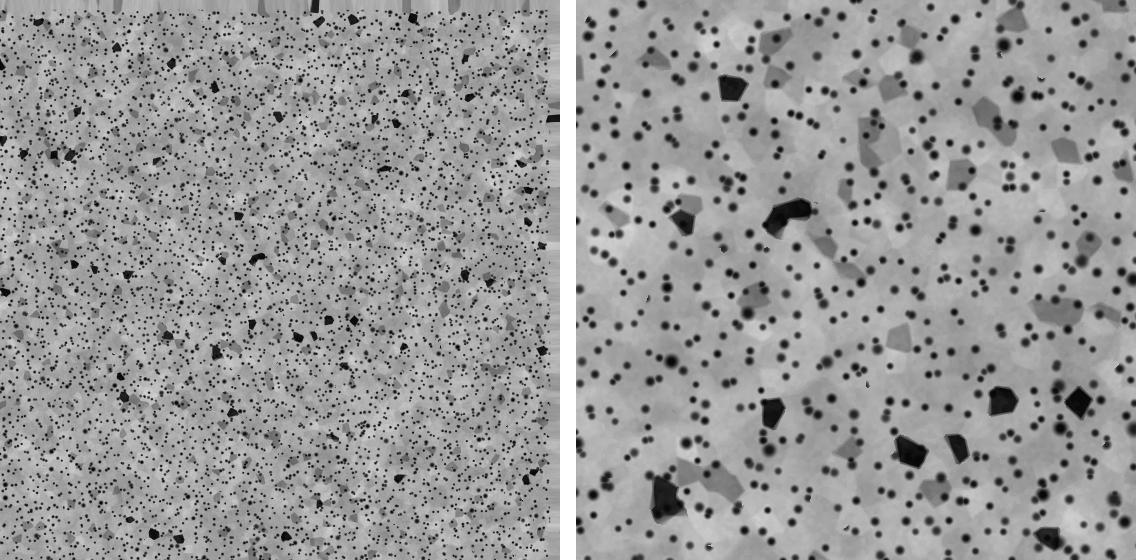
Left: the whole. Right: its middle third, enlarged.
This texture is drawn by a three.js fragment shader. Its source:

```glsl
// Speckled grey granite: crisp low-contrast facets and a few dark chips over
// soft mottling, sprinkled with blurred black specks. Facets are cellular noise,
// stretched into streaks along the top and right rims; specks are jittered grids.

#define BASE_GREY 0.655
#define PATCH_CELLS 30.0
#define CHIP_CELLS 74.0
#define SPECK_CELLS 54.0
#define SPECK_RADIUS 0.0036
#define BLOT_CELLS 26.0
#define BLOT_RADIUS 0.0056
#define RIM_WIDTH 0.02
#define RIM_STRETCH 0.15
#define MOTTLE 0.022
#define GRAIN 0.035

varying vec2 vUv;

vec3 hash3(vec2 p) {
  vec3 q = fract(vec3(p.xyx) * vec3(0.1031, 0.1030, 0.0973));
  q += dot(q, q.yxz + 33.33);
  return fract((q.xxy + q.yzz) * q.zyx);
}

// Cellular noise: nearest id, second nearest id, smooth weight of the nearest
vec3 facets(vec2 p, float seed) {
  vec2 cell = floor(p);
  float near1 = 9.0, near2 = 9.0, id1 = 0.0, id2 = 0.0;
  for (int j = -1; j <= 1; j++) {
    for (int i = -1; i <= 1; i++) {
      vec2 c = cell + vec2(float(i), float(j));
      vec3 h = hash3(c + seed);
      float d = length(c + h.xy - p);
      if (d < near1) {
        near2 = near1;
        id2 = id1;
        near1 = d;
        id1 = h.z;
      } else if (d < near2) {
        near2 = d;
        id2 = h.z;
      }
    }
  }
  return vec3(id1, id2, 0.5 + 0.5 * smoothstep(0.0, 0.14, near2 - near1));
}

// Most chips are nearly neutral, some grey, very few almost black
float chipTone(float h) {
  float spread = h - 0.5;
  return 0.6 * spread * spread * spread
       - 0.13 * step(h, 0.07) - 0.36 * step(h, 0.012);
}

// Soft cloudiness from layered, bent sines
float mottle(vec2 p) {
  float sum = 0.0, amp = 1.0;
  p *= 34.0;
  for (int i = 0; i < 5; i++) {
    sum += amp * sin(p.x + 1.7 * sin(p.y * 0.8)) * cos(p.y + sin(p.x * 0.6));
    p = mat2(0.8, 0.6, -0.6, 0.8) * p * 1.8 + 3.7;
    amp *= 0.8;
  }
  return sum;
}

// Darkness of blurred round specks, one per occupied grid cell
float specks(vec2 uv, float cells, float radius, float share, float seed) {
  vec2 p = uv * cells;
  vec2 cell = floor(p);
  float dark = 0.0;
  for (int j = -1; j <= 1; j++) {
    for (int i = -1; i <= 1; i++) {
      vec2 c = cell + vec2(float(i), float(j));
      vec3 h = hash3(c + seed);
      vec3 look = hash3(c + seed + 71.0);
      float r = radius * mix(0.8, 1.2, look.x);
      float d = length(c + h.xy - p) / cells;
      float spot = 1.0 - smoothstep(0.2 * r, r, d);
      dark = max(dark, spot * mix(0.68, 0.92, look.y) * step(h.z, share));
    }
  }
  return dark;
}

void main() {
  // Past the rim the facets are stretched outwards
  vec2 beyond = max(vUv - (1.0 - RIM_WIDTH), 0.0);
  vec2 p = vUv - beyond * (1.0 - RIM_STRETCH);

  // Stone body
  float cloud = mottle(p);
  vec2 bend = 0.003 * vec2(sin(p.y * 160.0), sin(p.x * 140.0));
  vec3 patches = facets((p + bend) * PATCH_CELLS, 11.0);
  vec3 chips = facets(p * CHIP_CELLS, 47.0);
  float grey = BASE_GREY + MOTTLE * cloud;
  grey += 0.1 * (mix(patches.y, patches.x, patches.z) - 0.5);
  grey += mix(chipTone(chips.y), chipTone(chips.x), chips.z);
  grey += GRAIN * (facets(p * 330.0, 5.0).x - 0.5);

  // Specks, fading out at the rim
  float inside = 1.0 - smoothstep(0.0, 0.004, max(beyond.x, beyond.y));
  float share = 0.92 + 0.05 * cloud;
  float dark = specks(vUv, SPECK_CELLS, SPECK_RADIUS, share, 131.0);
  dark = max(dark, specks(vUv, SPECK_CELLS, SPECK_RADIUS, share, 277.0));
  dark = max(dark, 1.08 * specks(vUv, BLOT_CELLS, BLOT_RADIUS, 0.36, 419.0));
  grey *= 1.0 - min(dark, 0.97) * inside;

  gl_FragColor = vec4(vec3(clamp(grey, 0.03, 0.85)), 1.0);
}
```
